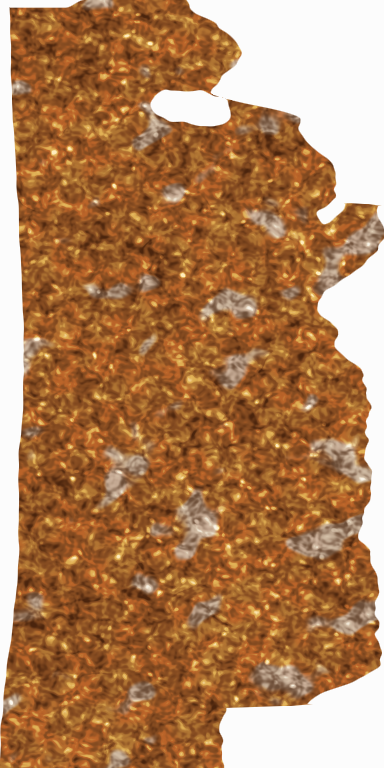
This texture is drawn by a Shadertoy shader. Its source:

```glsl
// A ragged flake of rusty, glittering ore with grey mineral veils on white.

const vec3 PAPER     = vec3(0.99);
const vec3 UMBER     = vec3(0.29, 0.14, 0.05);
const vec3 BROWN     = vec3(0.53, 0.30, 0.13);
const vec3 ORANGE    = vec3(0.73, 0.39, 0.16);
const vec3 OCHRE     = vec3(0.69, 0.46, 0.20);
const vec3 GOLD      = vec3(0.88, 0.69, 0.33);
const vec3 GLINT     = vec3(1.00, 0.93, 0.74);
const vec3 GREY_DARK = vec3(0.44, 0.33, 0.25);
const vec3 GREY_PALE = vec3(0.82, 0.76, 0.70);
const float GRAINS      = 40.0;  // grains across the width
const float VEIL_LEVEL  = 0.25;  // higher means fewer grey patches
const float EDGE_ROUGH  = 0.030;
const float BASE_TONE   = 0.43;

vec2 hash2(vec2 p) {
    vec3 q = fract(p.xyx * vec3(0.1031, 0.1030, 0.0973));
    q += dot(q, q.yzx + 33.33);
    return fract((q.xx + q.yz) * q.zy);
}

float cornerSlope(vec2 cell, vec2 corner, vec2 f) {
    float a = 6.2832 * hash2(cell + corner + 71.0).x;
    return dot(vec2(cos(a), sin(a)), f - corner);
}

// Gradient noise, roughly -0.7 to 0.7
float noise(vec2 p) {
    vec2 i = floor(p), f = p - i;
    vec2 u = f * f * f * (f * (f * 6.0 - 15.0) + 10.0);
    vec2 e = vec2(0.0, 1.0);
    return mix(mix(cornerSlope(i, e.xx, f), cornerSlope(i, e.yx, f), u.x),
               mix(cornerSlope(i, e.xy, f), cornerSlope(i, e.yy, f), u.x), u.y);
}

// Scattered shiny grains of random strength and size
float glitter(vec2 p) {
    vec2 cell = floor(p);
    float shine = 0.0;
    for (int y = -1; y <= 1; y++)
    for (int x = -1; x <= 1; x++) {
        vec2 id = cell + vec2(x, y);
        vec2 centre = id + 0.15 + 0.7 * hash2(id);
        vec2 kind = hash2(id + 19.0);
        float radius = mix(0.35, 0.75, kind.y);
        float body = 1.0 - smoothstep(0.1, radius, length(p - centre));
        shine = max(shine, body * kind.x * kind.x * kind.x);
    }
    return shine;
}

float capsule(vec2 p, vec2 a, vec2 b, float r) {
    vec2 ab = b - a;
    return length(p - a - ab * clamp(dot(p - a, ab) / dot(ab, ab), 0.0, 1.0)) - r;
}

float step01(float a, float b, float t) { return smoothstep(a, b, t); }

// Positive inside the flake; p.y runs downward from 0 to 2
float flake(vec2 p) {
    float t = p.y;
    float left = 0.026 + 0.036 * step01(0.0, 0.95, t)
               - 0.013 * step01(1.05, 1.20, t) - 0.05 * step01(1.4, 2.0, t);

    // Right side: lobes and ledges from top to bottom
    float right = 0.49 + 0.13 * step01(0.0, 0.12, t) - 0.07 * step01(0.13, 0.23, t)
                + 0.22 * step01(0.24, 0.31, t) + 0.11 * step01(0.31, 0.47, t)
                + 0.115 * step01(0.525, 0.535, t) - 0.16 * step01(0.63, 0.78, t)
                + 0.035 * step01(0.80, 0.86, t) + 0.08 * step01(0.90, 0.98, t)
                + 0.03 * step01(1.40, 1.56, t) - 0.18 * step01(1.73, 1.84, t)
                - 0.21 * step01(1.835, 1.845, t);
    right += EDGE_ROUGH * (noise(vec2(t * 11.0, 3.5)) + 0.5 * noise(vec2(t * 38.0, 8.5)));
    left += 0.12 * EDGE_ROUGH * noise(vec2(t * 20.0, 5.5));

    // Bay, small bite and lowered top corner
    vec2 w = p + 0.4 * EDGE_ROUGH * vec2(noise(p * 24.0), noise(p * 24.0 + 40.0));
    float d = min(p.x - left, right - p.x);
    d = min(d, capsule(w, vec2(0.44, 0.272), vec2(0.56, 0.288), 0.042));
    d = min(d, capsule(w, vec2(0.85, 0.562), vec2(0.88, 0.535), 0.022));
    return min(d, t - 0.02 * (1.0 - step01(0.17, 0.22, p.x)));
}

vec3 ore(vec2 p) {
    // Grains lean a little along a diagonal
    vec2 q = mat2(0.90, -0.35, 0.35, 1.05) * p;
    q += 0.012 * vec2(noise(p * 22.0), noise(p * 22.0 + 60.0));

    float tone = BASE_TONE + 0.14 * noise(p * 4.0) + 0.32 * noise(q * 17.0)
               + 0.44 * noise(q * 39.0 + 7.0) + 0.34 * noise(q * 83.0 + 13.0)
               + 0.48 * glitter(q * GRAINS);
    float crack = 1.0 - smoothstep(0.0, 0.07, abs(noise(q * 10.0 + 30.0)));
    tone -= 0.13 * crack * smoothstep(-0.1, 0.3, noise(p * 6.0 + 90.0));

    // Rust ramp, drifting between orange and ochre
    vec3 mid = mix(ORANGE, OCHRE, smoothstep(-0.22, 0.22, noise(q * 13.0 + 50.0)));
    vec3 rust = mix(UMBER, BROWN, smoothstep(-0.05, 0.38, tone));
    rust = mix(rust, mid, smoothstep(0.34, 0.62, tone));
    rust = mix(rust, GOLD, smoothstep(0.62, 0.88, tone));
    rust = mix(rust, GLINT, smoothstep(0.88, 1.15, tone));

    // Grey veils, broad and slanted, denser toward the right
    vec2 s = vec2(p.x + 0.3 * p.y, p.y + 0.25 * p.x);
    float veil = noise(s * vec2(5.0, 9.0) + 21.0) + 0.5 * noise(q * 16.0 + 80.0)
               + 0.15 * (p.x - 0.6);
    vec3 grey = mix(GREY_DARK, GREY_PALE, smoothstep(0.1, 0.75, tone));
    grey = mix(grey, PAPER, smoothstep(0.72, 1.0, tone));
    return mix(rust, grey, 0.85 * smoothstep(VEIL_LEVEL, VEIL_LEVEL + 0.18, veil));
}

void mainImage(out vec4 fragColor, in vec2 fragCoord) {
    vec2 uv = fragCoord / iResolution.xy;
    vec2 p = vec2(uv.x, 2.0 - 2.0 * uv.y);
    float d = flake(p);
    float cover = clamp(0.5 + d / max(fwidth(d), 1e-5), 0.0, 1.0);
    fragColor = vec4(mix(PAPER, ore(p), cover), 1.0);
}
```
